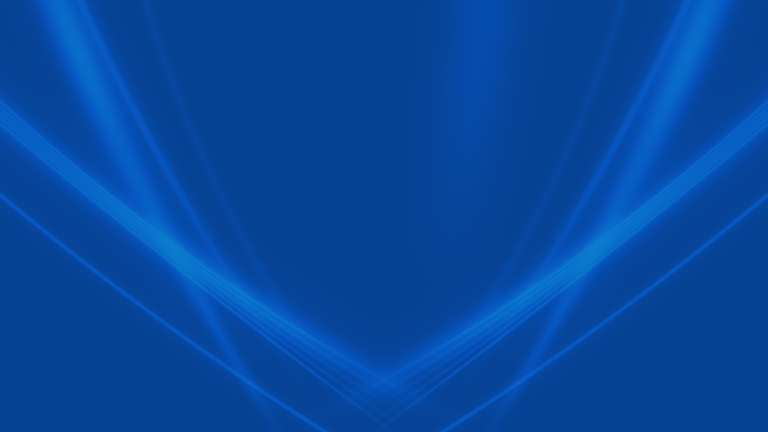
This background is drawn by a Shadertoy shader. Its source:

```glsl
// Deep blue backdrop with mirrored, glowing ribbons of light that cross low in the middle.

// Colours
const vec3 BASE_BLUE = vec3(0.022, 0.258, 0.575);
const vec3 GLOW_BLUE = vec3(0.025, 0.325, 0.745);
const vec3 PEAK_BLUE = vec3(0.040, 0.480, 0.810);

// Curves as offset, slope and bend, in canvas heights from the top corner.
// Shallow curves give depth from x; steep curves give x from depth.
const vec3 SWEEP_UPPER = vec3(0.234, 0.905, -0.202);
const vec3 SWEEP_LOWER = vec3(0.287, 0.830, -0.050);
const vec3 SWEEP_BODY  = vec3(0.262, 0.868, -0.196);
const vec3 OUTER_LINE  = vec3(0.451, 0.830, -0.134);
const vec3 STEEP_BEAM  = vec3(0.132, 0.397, 0.117);
const vec3 STEEP_LINE  = vec3(0.185, 0.460, 0.130);
const vec3 INNER_LINE  = vec3(0.336, 0.290, 0.220);

// Vertical shaft of light
const float SHAFT_X = 1.125;
const float SHAFT_LEAN = -0.13;
const float SHAFT_WIDTH = 0.085;
const float SHAFT_GAIN = 0.20;

const int STRANDS = 5;
const float STRAND_WIDTH = 0.0035;

// Approximate signed distance to a quadratic curve
float curveDistance(float along, float across, vec3 curve) {
    float value = curve.x + along * (curve.y + along * curve.z);
    float slope = curve.y + 2.0 * along * curve.z;
    return (across - value) / sqrt(1.0 + slope * slope);
}

float bell(float d, float width) {
    float r = d / width;
    return exp(-r * r);
}

// Smooth fall from one to zero between two positions
float fade(float start, float end, float x) {
    return 1.0 - smoothstep(start, end, x);
}

// Broad sweep with fine strands that fan out toward the bottom
float sweepLight(vec2 p) {
    float reach = fade(0.62, 1.10, p.x);
    float core = bell(p.x - 0.46, 0.26);
    float body = curveDistance(p.x, p.y, SWEEP_BODY);
    float light = bell(body, 0.027) * (0.34 + 0.30 * core) * reach;
    light += bell(body, 0.075) * 0.13 * reach;
    for (int i = 0; i < STRANDS; i++) {
        float t = float(i) / float(STRANDS - 1);
        vec3 curve = mix(SWEEP_UPPER, SWEEP_LOWER, t);
        float d = curveDistance(p.x, p.y, curve);
        float edge = abs(2.0 * t - 1.0);
        float gain = mix(0.10, 0.27, edge * edge) + 0.12 * core;
        light += bell(d, STRAND_WIDTH) * gain * fade(0.65, 1.05, p.x);
    }
    return light;
}

// Steep beam, brightest at the top, with thinner companions inside it
float steepLight(vec2 p) {
    float d = curveDistance(p.y, p.x, STEEP_BEAM);
    float width = mix(0.037, 0.016, smoothstep(0.0, 0.85, p.y));
    float gain = 0.33 + 0.35 * bell(p.y - 0.12, 0.20);
    float light = bell(d, width) * gain * fade(0.65, 1.15, p.y);
    light += bell(d, 0.075) * 0.13 * fade(0.4, 1.0, p.y);

    d = curveDistance(p.y, p.x, STEEP_LINE);
    light += (bell(d, 0.009) * 0.23 + bell(d, 0.028) * 0.10) * fade(0.25, 1.0, p.y);

    d = curveDistance(p.y, p.x, INNER_LINE);
    light += bell(d, 0.012) * 0.10 * fade(0.55, 0.90, p.y);
    return light;
}

float outerLight(vec2 p) {
    float d = curveDistance(p.x, p.y, OUTER_LINE);
    return bell(d, 0.0045) * 0.36 + bell(d, 0.024) * 0.09;
}

float ribbonLight(vec2 p) {
    return sweepLight(p) + steepLight(p) + outerLight(p);
}

void mainImage(out vec4 fragColor, in vec2 fragCoord) {
    // x from the left, y down from the top, both in canvas heights
    vec2 p = vec2(fragCoord.x, iResolution.y - fragCoord.y) / iResolution.y;
    float canvasWidth = iResolution.x / iResolution.y;
    vec2 mirrored = vec2(canvasWidth - p.x, p.y);

    float light = ribbonLight(p) + ribbonLight(mirrored);
    float shaft = p.x - SHAFT_X - SHAFT_LEAN * p.y;
    light += bell(shaft, SHAFT_WIDTH) * SHAFT_GAIN * fade(0.05, 0.75, p.y);

    // Soft limit, then a two-part colour ramp
    light = 1.0 - exp(-1.15 * light);
    vec3 color = mix(BASE_BLUE, GLOW_BLUE, smoothstep(-0.04, 0.38, light));
    color = mix(color, PEAK_BLUE, smoothstep(0.25, 0.85, light));
    fragColor = vec4(color, 1.0);
}
```
